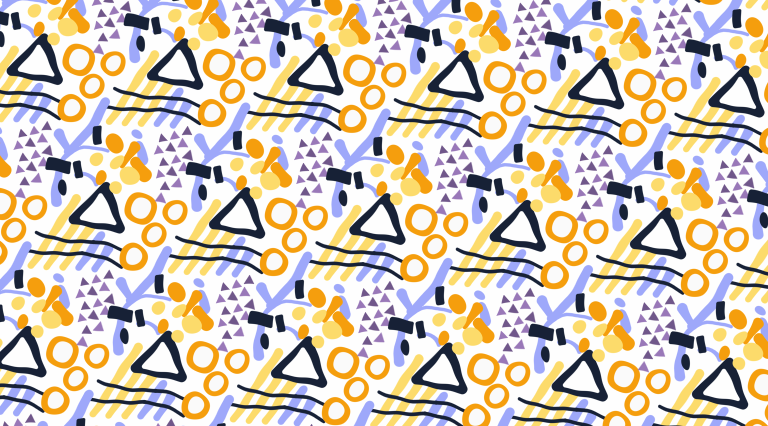
Give the GLSL for this pattern, as a Shadertoy shader.

```glsl
// Abstract cut-paper motif (triangle, rings, stripes, blobs) repeated on a skewed lattice.

// Layout, in design units with y pointing down
const float CANVAS_H = 639.0;               // design units per canvas height
const vec2 ORIGIN = vec2(582.0, 298.0);     // canvas position of the central motif
const vec2 CENTER = vec2(198.0, 85.0);      // middle of the motif in its own space
const vec2 STEP_X = vec2(210.5, 9.6);       // lattice vectors
const vec2 STEP_Y = vec2(93.0, 224.0);
const float BEND = 0.6;                     // sag of the rows toward the sides
const float WOBBLE = 0.8;                   // hand-cut edge irregularity

const vec3 PAPER = vec3(0.995);
const vec3 RING_FILL = vec3(0.98);
const vec3 ORANGE = vec3(0.96, 0.62, 0.05);
const vec3 YELLOW = vec3(0.99, 0.86, 0.42);
const vec3 BLUE = vec3(0.62, 0.66, 0.98);
const vec3 INK = vec3(0.09, 0.13, 0.21);
const vec3 PLUM = vec3(0.44, 0.34, 0.54);
const vec3 LILAC = vec3(0.60, 0.47, 0.72);

float edge; // half width of the smoothed edge

float hash(vec2 p) { return fract(sin(dot(p, vec2(127.1, 311.7))) * 43758.5453); }

vec2 turn(vec2 p, float a) { float c = cos(a), s = sin(a); return vec2(c * p.x + s * p.y, c * p.y - s * p.x); }

void paint(inout vec3 col, vec3 ink, float d) { col = mix(ink, col, smoothstep(-edge, edge, d)); }

// Capsule whose radius runs from r.x to r.y
float stroke(vec2 p, vec2 a, vec2 b, vec2 r) {
    vec2 ab = b - a;
    float h = clamp(dot(p - a, ab) / dot(ab, ab), 0.0, 1.0);
    return length(p - a - ab * h) - mix(r.x, r.y, h);
}

// Quadratic curve as a chain of capsules
float curve(vec2 p, vec2 a, vec2 b, vec2 c, vec2 r) {
    float d = 1e4;
    vec2 last = a;
    for (int i = 1; i <= 8; i++) {
        float t = float(i) / 8.0;
        vec2 next = mix(mix(a, b, t), mix(b, c, t), t);
        d = min(d, stroke(p, last, next, vec2(mix(r.x, r.y, t - 0.125), mix(r.x, r.y, t))));
        last = next;
    }
    return d;
}

float ellipse(vec2 p, vec2 c, vec2 r, float a) {
    p = turn(p - c, a);
    float k = length(p / r);
    return k * (k - 1.0) / max(length(p / (r * r)), 1e-3);
}

float bar(vec2 p, vec2 c, vec2 size, float a) {
    vec2 d = abs(turn(p - c, a)) - size + 3.0;
    return length(max(d, 0.0)) + min(max(d.x, d.y), 0.0) - 3.0;
}

float triangle(vec2 p, vec2 a, vec2 b, vec2 c) {
    float d = min(min(stroke(p, a, b, vec2(0)), stroke(p, b, c, vec2(0))), stroke(p, c, a, vec2(0)));
    vec2 ab = b - a, bc = c - b, ca = a - c;
    vec3 side = vec3(ab.x * (p.y - a.y) - ab.y * (p.x - a.x),
                     bc.x * (p.y - b.y) - bc.y * (p.x - b.x),
                     ca.x * (p.y - c.y) - ca.y * (p.x - c.x));
    bool inside = all(greaterThan(side, vec3(0))) || all(lessThan(side, vec3(0)));
    return inside ? -d : d;
}

void ring(inout vec3 col, vec2 p, vec2 c, float outer, float inner) {
    paint(col, ORANGE, ellipse(p, c, vec2(outer, outer * 0.97), 0.6));
    paint(col, RING_FILL, ellipse(p, c + vec2(0.5, -0.6), vec2(inner * 0.95, inner * 1.05), 0.4));
}

void motif(inout vec3 col, vec2 p) {
    p += WOBBLE * sin(p.yx * 0.16 + vec2(0.0, 1.3));
    // Slanted stripes, shortening to the right
    for (int i = 0; i < 5; i++) {
        float f = float(i);
        vec2 foot = vec2(84.0 + 24.0 * f, 201.0 + 1.3 * f);
        vec2 head = foot + vec2(0.56, -0.83) * (120.0 - 21.0 * f);
        paint(col, i < 3 ? YELLOW : BLUE, stroke(p, foot, head, vec2(5.2, 6.8)));
    }
    // Blue ribbons and leaves
    float ribbon = stroke(p, vec2(126, 4), vec2(140, 29), vec2(8, 5));
    ribbon = min(ribbon, curve(p, vec2(138, 30), vec2(172, 8), vec2(194, -42), vec2(6, 7.5)));
    ribbon = min(ribbon, curve(p, vec2(137, 32), vec2(120, 60), vec2(121, 106), vec2(3, 8)));
    ribbon = min(ribbon, curve(p, vec2(134, 40), vec2(158, 14), vec2(198, 31), vec2(2.5, 2.5)));
    ribbon = min(ribbon, curve(p, vec2(150, 66), vec2(172, 60), vec2(182, 79), vec2(2.5, 3.5)));
    ribbon = min(ribbon, ellipse(p, vec2(243, 6), vec2(9, 6), 0.5));
    ribbon = min(ribbon, stroke(p, vec2(246, 22), vec2(252, 44), vec2(6, 8)));
    paint(col, BLUE, ribbon);
    // Orange and yellow blobs
    float blobs = ellipse(p, vec2(209, 19), vec2(13, 15), -0.3);
    blobs = min(blobs, stroke(p, vec2(239, 25), vec2(221, 52), vec2(8, 4)));
    blobs = min(blobs, stroke(p, vec2(241, 48), vec2(253, 66), vec2(8, 11)));
    blobs = min(blobs, ellipse(p, vec2(188, 70), vec2(8, 11), 0.2));
    paint(col, ORANGE, blobs);
    float drops = ellipse(p, vec2(231, 68), vec2(16, 13), 0.6);
    drops = min(drops, ellipse(p, vec2(213, 47), vec2(13, 7.5), -0.8));
    paint(col, YELLOW, min(drops, length(p - vec2(182, 42)) - 10.0));
    // Ink lines, then rings over their ends
    paint(col, INK, curve(p, vec2(91, 151), vec2(130, 168), vec2(178, 166), vec2(2.5, 2.8)));
    paint(col, INK, curve(p, vec2(178, 166), vec2(200, 168), vec2(222, 180), vec2(2.8, 2.5)));
    paint(col, INK, curve(p, vec2(70, 178), vec2(110, 184), vec2(160, 184), vec2(2.5, 2.8)));
    paint(col, INK, curve(p, vec2(160, 184), vec2(190, 186), vec2(220, 204), vec2(2.8, 2.5)));
    ring(col, p, vec2(248, 117), 24.5, 15.5);
    ring(col, p, vec2(300, 123), 19.0, 11.5);
    ring(col, p, vec2(268, 157), 19.0, 11.5);
    ring(col, p, vec2(237, 190), 21.5, 12.5);
    // Large outlined triangle and its yellow tip
    paint(col, INK, triangle(p, vec2(196, 85), vec2(148, 132), vec2(216, 146)) - 7.5);
    paint(col, PAPER, triangle(p, vec2(188, 97), vec2(161, 131), vec2(208, 138)) - 3.5);
    paint(col, YELLOW, length(p - vec2(211, 85)) - 9.5);
    // Ink bars
    float bars = bar(p, vec2(125, 51), vec2(18.5, 9.5), 0.2);
    bars = min(bars, bar(p, vec2(154, 58), vec2(6, 13), -0.1));
    bars = min(bars, ellipse(p, vec2(131, 84), vec2(6.5, 12), -0.15));
    paint(col, INK, min(bars, bar(p, vec2(183, 6), vec2(6.5, 14), -0.06)));
    // Cluster of small triangles, tapering downward
    for (int k = 0; k < 18; k++) {
        vec2 id = vec2(k % 3, k / 3);
        if (id.x + id.y > 5.5) continue;
        float r = hash(id);
        vec2 c = vec2(277.0 + 18.5 * id.x + id.y + 4.0 - 8.0 * mod(id.y, 2.0), 12.0 - 5.0 * id.x + 18.0 * id.y);
        vec2 q = turn(p - c, 0.5 * (r - 0.5)) / (0.95 + 0.25 * r);
        paint(col, mod(id.x + id.y, 2.0) < 0.5 ? PLUM : LILAC, triangle(q, vec2(0, -6), vec2(-6.5, 5), vec2(6.5, 5)) - 0.6);
    }
}

void mainImage(out vec4 fragColor, in vec2 fragCoord) {
    float unit = CANVAS_H / iResolution.y;
    edge = 0.7 * unit;
    vec2 p = vec2(fragCoord.x, iResolution.y - fragCoord.y) * unit - ORIGIN;
    p.y -= BEND * pow(abs(p.x) / STEP_X.x, 2.0);
    mat2 lattice = mat2(STEP_X, STEP_Y);
    vec2 cell = floor(inverse(lattice) * p + 0.5);
    vec3 col = PAPER;
    for (int k = 0; k < 9; k++) {
        vec2 q = p - lattice * (cell + vec2(k % 3, k / 3) - 1.0);
        if (max(abs(q.x), abs(q.y)) < 145.0) motif(col, q + CENTER);
    }
    fragColor = vec4(col, 1.0);
}
```
